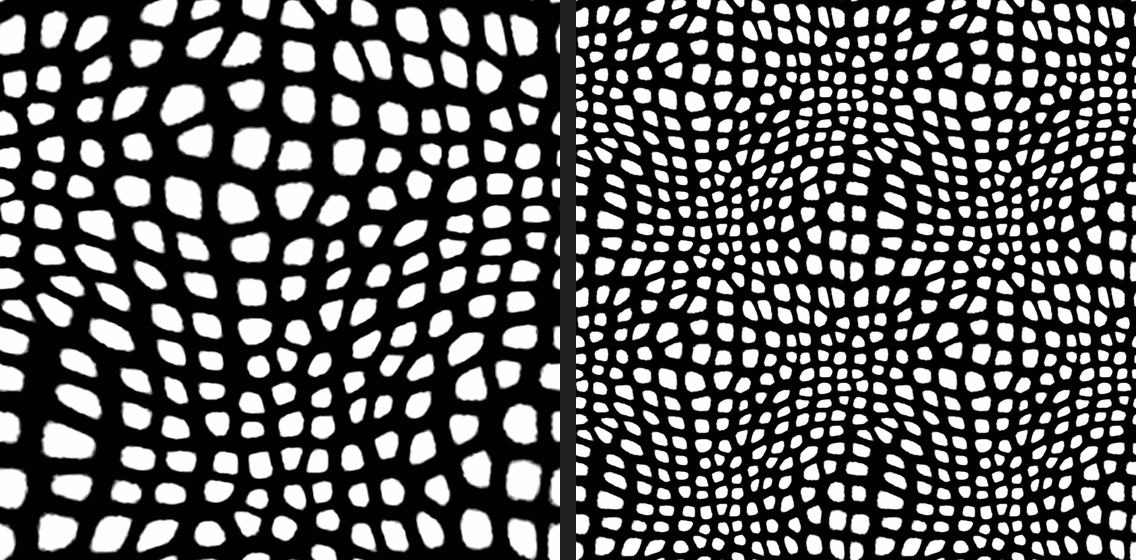
Left, the tile; right, the same tile 2 across and 2 down.
This pattern is drawn by a Shadertoy shader. Its source:

```glsl
// Tileable field of white, pebble-shaped spots in bending rows over black.
#define GRID vec2(13.0, 14.0)  // spots per side, whole numbers
#define JITTER 0.50            // scatter of the spot centres, in cells
#define FILL 0.64              // spot size relative to its cell
#define SIZE_VARIATION 0.20    // random spread of spot sizes
#define SIDE_VARIATION 0.26    // random spread of the sides of one spot
#define CORNER_SHARPNESS 16.0  // higher gives more angular spots
#define DENSITY_WARP 0.024     // crowding and thinning over the canvas
#define ROW_BEND 0.048         // slope of the rows, changing with height
#define COLUMN_BEND 0.040      // lean of the columns
#define ROUGHNESS 0.035        // ragged outline, in cells
#define ROUGH_FREQ 140.0       // outline bumps per side, whole number
#define EDGE_WIDTH 0.0052      // soft edge, in canvas units

const float TAU = 6.2831853;
const vec3 GROUND = vec3(0.008, 0.0, 0.008);
const vec3 SPOT = vec3(0.995);

float hash(vec2 p) {
    return fract(sin(dot(p, vec2(127.1, 311.7))) * 43758.5453);
}

// Value noise that wraps after "period" cells
float wrapNoise(vec2 p, float period) {
    vec2 i = floor(p), f = fract(p);
    f = f * f * (3.0 - 2.0 * f);
    vec2 a = mod(i, period), b = mod(i + 1.0, period);
    return mix(mix(hash(a), hash(vec2(b.x, a.y)), f.x),
               mix(hash(vec2(a.x, b.y)), hash(b), f.x), f.y);
}

// Centre of the spot in a cell, with wrapped jitter
vec2 spotCentre(vec2 cell) {
    vec2 id = mod(cell, GRID);
    vec2 offset = vec2(hash(id), hash(id + 37.3)) - 0.5;
    return cell + 0.5 + JITTER * offset;
}

// Periodic bend: rows fall on the left and rise on the right, columns fan out
vec2 warp(vec2 uv) {
    vec2 density = sin(TAU * (uv - vec2(0.70, 0.45)));
    float column = -sin(TAU * (uv.y - 0.5)) * sin(TAU * (uv.x - 0.5));
    float row = sin(TAU * (uv.x - 0.2)) * (0.4 + cos(TAU * (uv.y - 0.4)));
    return uv + DENSITY_WARP * density + vec2(COLUMN_BEND * column, ROW_BEND * row);
}

// Distance to the nearest spot outline in cells, negative inside
float spotDistance(vec2 p) {
    // Nearest centre
    vec2 base = floor(p), home = base, centre = p;
    float nearest = 1e5;
    for (int y = -2; y <= 2; y++)
    for (int x = -2; x <= 2; x++) {
        vec2 cell = base + vec2(x, y);
        vec2 c = spotCentre(cell);
        float d = dot(p - c, p - c);
        if (d < nearest) {
            nearest = d;
            home = cell;
            centre = c;
        }
    }

    // Smooth maximum of one half-plane per neighbour
    vec2 id = mod(home, GRID);
    float size = FILL * (1.0 + SIZE_VARIATION * (hash(id + 71.9) - 0.5));
    float sum = 0.0;
    for (int y = -2; y <= 2; y++)
    for (int x = -2; x <= 2; x++) {
        if (x == 0 && y == 0) continue;
        vec2 side = vec2(x, y);
        vec2 toNeighbour = spotCentre(home + side) - centre;
        float span = length(toNeighbour);
        float vary = 1.0 + SIDE_VARIATION * (hash(id + side * 5.7 + 13.1) - 0.5);
        float plane = dot(p - centre, toNeighbour / span) - 0.5 * span * size * vary;
        sum += exp(CORNER_SHARPNESS * plane);
    }
    return log(sum) / CORNER_SHARPNESS;
}

void mainImage(out vec4 fragColor, in vec2 fragCoord) {
    vec2 uv = fragCoord / iResolution.xy;
    float d = spotDistance(warp(uv) * GRID);
    d += ROUGHNESS * (wrapNoise(uv * ROUGH_FREQ, ROUGH_FREQ) - 0.5);

    // Soft edge, never thinner than a pixel
    float halfEdge = 0.5 * max(EDGE_WIDTH, 1.0 / iResolution.y) * GRID.y;
    float cover = 1.0 - smoothstep(-halfEdge, halfEdge, d);
    fragColor = vec4(mix(GROUND, SPOT, cover), 1.0);
}
```
